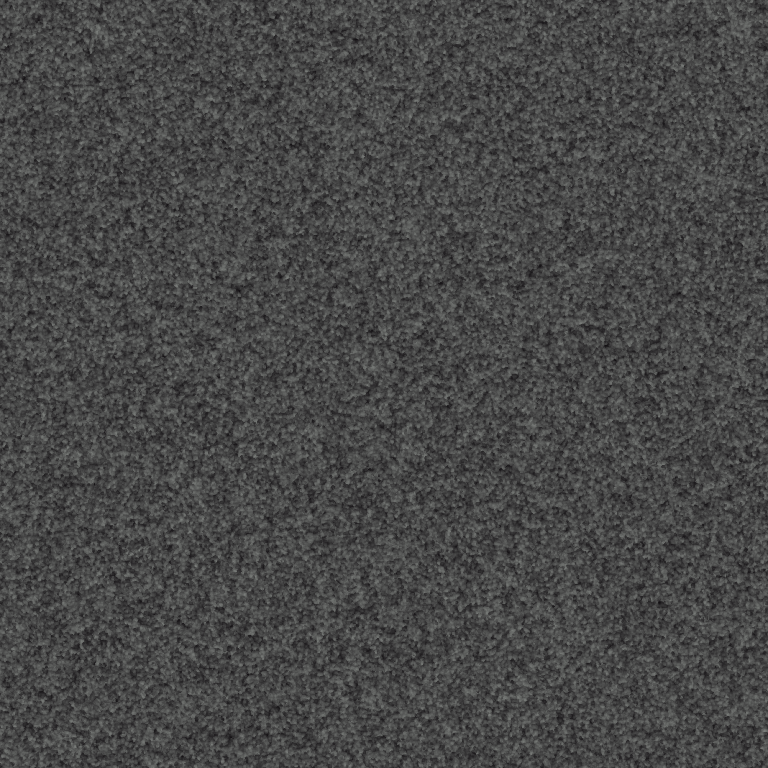
This texture is drawn by a Shadertoy shader. Its source:

```glsl
// Dense charcoal carpet: tiny ragged tufts of mixed greys, gathered in small loose clumps.
// Layers of soft cellular noise give the tufts, clumps, fibre grain and slight wear;
// a few faint loose hairs are scattered on top.

#define TUFTS 208.0
#define CLUMPS vec2(92.0, 118.0)
#define FIBRES 300.0
#define BASE_TONE 0.272
#define TUFT_CONTRAST 0.155
#define TUFT_RELIEF 0.12
#define CLUMP_CONTRAST 0.062
#define FIBRE_CONTRAST 0.14
#define WEAR_CONTRAST 0.006
#define RAGGEDNESS 0.0024
#define HAIR_COUNT 20
#define HAIR_STRENGTH 0.03

vec3 hash3(vec2 p) {
    vec3 q = fract(p.xyx * vec3(0.1031, 0.1030, 0.0973));
    q += dot(q, q.yxz + 33.33);
    return fract((q.xxy + q.yzz) * q.zyx);
}

// x: distance to the nearest cell centre, y: softly blended random cell tone
vec2 softCells(vec2 p) {
    vec2 cell = floor(p), local = fract(p);
    float nearest = 4.0, toneSum = 0.0, weightSum = 0.0;
    for (int y = -1; y <= 1; y++)
    for (int x = -1; x <= 1; x++) {
        vec2 offset = vec2(x, y);
        vec3 rnd = hash3(cell + offset + 57.0);
        vec2 d = offset + rnd.xy - local;
        float dist2 = dot(d, d);
        float weight = exp(-10.0 * dist2);
        nearest = min(nearest, dist2);
        toneSum += weight * rnd.z;
        weightSum += weight;
    }
    return vec2(sqrt(nearest), toneSum / weightSum);
}

// Signed light and dark loose hairs, as short soft curved segments
float looseHairs(vec2 uv) {
    float sum = 0.0;
    for (int i = 0; i < HAIR_COUNT; i++) {
        vec3 place = hash3(vec2(float(i), 11.0));
        vec3 shape = hash3(vec2(float(i), 83.0));
        float angle = 6.2832 * place.z;
        vec2 dir = vec2(cos(angle), sin(angle));
        vec2 d = uv - place.xy;
        float along = dot(d, dir);
        float halfLength = mix(0.008, 0.025, shape.x);
        float across = dot(d, vec2(-dir.y, dir.x)) + 6.0 * (shape.z - 0.5) * along * along;
        float line = 1.0 - smoothstep(0.0002, 0.0016, abs(across));
        line *= 1.0 - smoothstep(0.6, 1.0, abs(along) / halfLength);
        sum += line * (shape.y < 0.3 ? -1.0 : 1.0);
    }
    return sum;
}

void mainImage(out vec4 fragColor, in vec2 fragCoord) {
    vec2 uv = fragCoord / iResolution.y;

    // Bend the tuft rows, then fray the tuft edges with the fibre grain
    vec2 bent = uv + 0.002 * sin(uv.yx * vec2(61.0, 47.0) + 2.0 * sin(uv * 23.0));
    float fibre = softCells(uv * FIBRES + 131.0).y;
    float cross = softCells(uv.yx * FIBRES + 271.0).y;
    vec2 frayed = bent + RAGGEDNESS * (vec2(fibre, cross) - 0.5);

    vec2 tuft = softCells(frayed * TUFTS);
    float clump = softCells(frayed * CLUMPS + 19.0).y;
    float wear = softCells(bent * vec2(13.0, 18.0) + 7.0).y;

    // Combine the layers around the mean grey
    float tone = BASE_TONE;
    tone += TUFT_CONTRAST * (tuft.y - 0.5);
    tone -= TUFT_RELIEF * (tuft.x - 0.5);
    tone += CLUMP_CONTRAST * (clump - 0.5);
    tone += FIBRE_CONTRAST * (cross - 0.5);
    tone += WEAR_CONTRAST * (wear - 0.5);
    tone += HAIR_STRENGTH * looseHairs(uv);

    // Light tufts lean faintly green, dark gaps faintly violet
    vec3 colour = vec3(tone, tone + 0.06 * (tone - 0.27), tone);
    fragColor = vec4(clamp(colour, 0.0, 1.0), 1.0);
}
```
